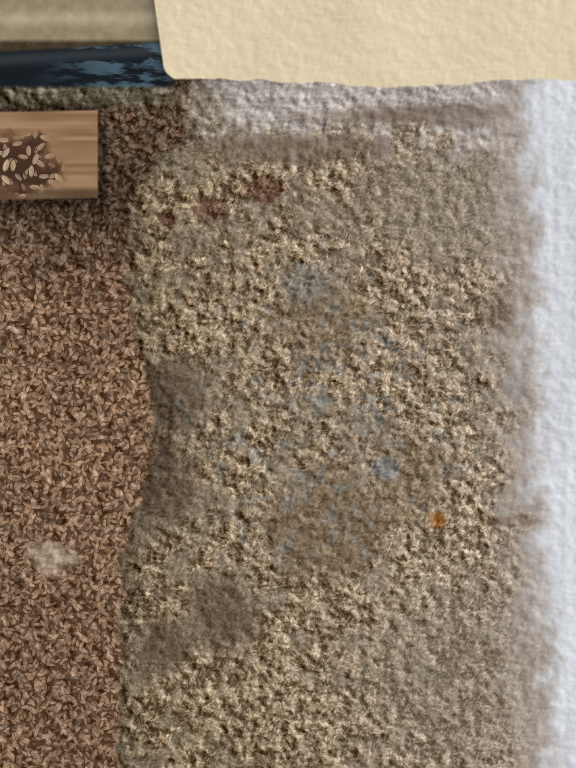
Reproduce this texture procedurally as a WebGL 1 fragment shader.

```glsl
precision highp float;
// Weathered stone floor with wood shavings, a timber offcut, a pipe and a painted panel.
uniform vec2 u_resolution;

vec2 q;       // position, y pointing down
float ragged; // noise that frays outlines

float hash(vec2 p) {
  vec3 v = fract(p.xyx * 0.1031);
  v += dot(v, v.yzx + 33.33);
  return fract((v.x + v.y) * v.z);
}

float noise(vec2 p) {
  vec2 i = floor(p), f = fract(p);
  f = f * f * (3.0 - 2.0 * f);
  return mix(mix(hash(i), hash(i + vec2(1, 0)), f.x),
             mix(hash(i + vec2(0, 1)), hash(i + 1.0), f.x), f.y);
}

float fbm(vec2 p) {
  float sum = 0.0, amp = 0.47;
  for (int i = 0; i < 5; i++) {
    sum += amp * noise(p);
    p = mat2(1.6, 1.2, -1.2, 1.6) * p + 7.3;
    amp *= 0.55;
  }
  return sum;
}

// Brightness and coverage of randomly turned chips, one per cell
vec2 chips(vec2 p) {
  vec2 best = vec2(0);
  float top = 0.0;
  for (int k = 0; k < 9; k++) {
    vec2 id = floor(p) + vec2(mod(float(k), 3.0), floor(float(k) / 3.0)) - 1.0;
    float rnd = hash(id + 4.7), a = 6.283 * hash(id + 19.1);
    vec2 d = p - id - vec2(hash(id), hash(id + 51.3));
    d = mat2(cos(a), sin(a), -sin(a), cos(a)) * d;
    float r = length(d / vec2(0.4 + 0.35 * rnd, 0.2 + 0.15 * rnd));
    float cover = 1.0 - smoothstep(0.7, 1.1, r);
    if (cover > 0.05 && rnd > top) {
      top = rnd;
      best = vec2(0.35 + 0.65 * rnd + d.y * 0.6, cover);
    }
  }
  return best;
}

// Soft ragged ellipse
float blot(float x, float y, float w, float h) {
  return 1.0 - smoothstep(0.55, 1.2, length((q - vec2(x, y)) / vec2(w, h)) + ragged);
}

float bump(float x, float width) { return exp(-x * x / (width * width)); }

float below(float x, float soft) { return 1.0 - smoothstep(-soft, soft, x); }

void main() {
  vec2 uv = gl_FragCoord.xy / u_resolution;
  q = vec2(uv.x, 1.0 - uv.y) * vec2(5.76, 7.68);
  float broad = fbm(q * 1.5), mid = fbm(q * 5.0 + 31.0) - 0.5, fine = fbm(q * 13.0 + 9.0);
  float relief = fine - fbm(q * 13.0 + vec2(9.45, 8.68));
  ragged = mid * 1.2;

  // Tan stone crust broken by smoother grey patches
  vec3 col = mix(vec3(0.46, 0.39, 0.31), vec3(0.64, 0.56, 0.46), smoothstep(0.3, 0.66, fine));
  float bare = smoothstep(0.5, 0.64, mid * 0.6 + 0.3 + broad * 0.4);
  bare = max(bare, max(blot(4.5, 2.0, 1.0, 0.7), 0.7 * blot(4.6, 6.8, 1.0, 1.0)));
  col = mix(col, vec3(0.51, 0.47, 0.41), bare * 0.6);
  float rough = 1.0 - 0.5 * bare;
  vec2 crust = chips(q * 21.0 + mid * 3.0);
  col += (crust.x * crust.y - 0.36) * vec3(0.2, 0.18, 0.16) * rough;
  col += (q.x - 3.1) * vec3(0.018, 0.02, 0.024);

  // Mounds, hollows and stains
  float mound = max(blot(3.3, 5.25, 0.62, 0.6), 0.7 * blot(3.2, 3.2, 0.5, 0.42));
  mound = max(mound, 0.7 * blot(4.1, 4.8, 0.42, 0.5));
  col = mix(col, vec3(0.44, 0.37, 0.29), mound * 0.7);
  float hollow = max(blot(1.7, 3.95, 0.38, 0.42), blot(1.6, 4.85, 0.45, 0.5));
  hollow = max(hollow, max(blot(2.25, 6.15, 0.35, 0.45), blot(1.65, 6.45, 0.35, 0.25)));
  hollow = max(hollow, 0.7 * blot(5.1, 3.15, 0.32, 0.3));
  col = mix(col, vec3(0.37, 0.31, 0.25), hollow * 0.8);
  float slate = max(blot(3.84, 4.7, 0.15, 0.14), 0.6 * blot(3.05, 2.85, 0.3, 0.2));
  slate = max(slate, blot(5.16, 3.85, 0.15, 0.15));
  slate = max(slate, 0.6 * smoothstep(0.56, 0.66, fbm(q * 9.0)) * blot(3.2, 4.1, 1.5, 1.6));
  col = mix(col, vec3(0.47, 0.48, 0.48), slate * 0.75);
  float rust = max(blot(2.65, 1.93, 0.2, 0.16), blot(2.1, 2.12, 0.18, 0.12));
  rust = max(rust, max(blot(1.7, 2.2, 0.1, 0.1), blot(5.08, 5.21, 0.22, 0.07)));
  col = mix(col, vec3(0.31, 0.2, 0.15), rust * 0.65);
  col = mix(col, vec3(0.57, 0.37, 0.19), blot(4.37, 5.2, 0.09, 0.1) * 0.8);
  col += relief * 0.55 * rough * (1.0 - 0.4 * max(hollow, mound)) + noise(q * 48.0) * 0.12 - 0.06;

  // Pale plaster along the top and right
  float dust = below(q.y - 1.35 + mid * 1.1, 0.3) * smoothstep(1.7, 2.3, q.x);
  col = mix(col, vec3(0.61, 0.58, 0.56) + noise(q * vec2(3, 18)) * 0.15 + relief * 0.6, dust * 0.9);
  float crack = max(blot(4.3, 1.15, 1.2, 0.11), blot(2.9, 1.48, 1.1, 0.15));
  col = mix(col, vec3(0.4, 0.33, 0.28), crack * 0.55);
  float side = q.x - 0.035 * q.y + mid * 0.45;
  vec3 white = mix(vec3(0.62, 0.58, 0.55), vec3(0.78, 0.79, 0.81), smoothstep(5.05, 5.4, side));
  white += noise(q * vec2(16, 1.2)) * 0.07 + relief * 0.2;
  col = mix(col, white, smoothstep(4.6, 5.25, side));

  // Heap of shavings with a ragged rim and its shadow
  float rim = q.x - 1.36 - 0.25 * bump(q.y - 4.3, 0.75) + mid * 0.25 + fine * 0.12;
  rim += 0.12 * smoothstep(4.8, 6.5, q.y);
  rim = mix(q.x - 1.75 + ragged * 0.5, rim, smoothstep(1.3, 2.1, q.y));
  col *= 1.0 - 0.3 * exp(-max(rim, 0.0) * 6.0);
  vec2 large = chips(q * 10.5), small = chips(q * 19.0 + 40.0);
  vec3 heap = mix(vec3(0.31, 0.23, 0.17), vec3(0.59, 0.47, 0.37), small.x * small.y);
  heap = mix(heap, vec3(0.7, 0.58, 0.48) * (0.45 + 0.6 * large.x), large.y * 0.5);
  heap *= 0.6 + 0.32 * smoothstep(2.1, 3.0, q.y + mid) + broad * 0.3;
  heap = mix(heap, vec3(0.68, 0.62, 0.54), blot(0.5, 5.55, 0.24, 0.2) * 0.8);
  col = mix(col, heap + relief * 0.4, below(rim, 0.04));

  // Grimy gap, pipe and ledge in the upper left
  float corner = below(q.x - 1.72, 0.08), slope = q.y + 0.06 * q.x;
  col = mix(col, vec3(0.38, 0.35, 0.28) + relief * 0.8, corner * below(q.y - 1.07 + mid * 0.2, 0.05));
  float smear = smoothstep(0.48, 0.65, fbm(q * vec2(3, 9))) * smoothstep(0.2, 1.2, q.x);
  vec3 pipe = mix(vec3(0.1, 0.12, 0.14), vec3(0.36, 0.47, 0.53), smear * 0.7);
  col = mix(col, pipe + 0.1 * bump(slope - 0.6, 0.06), corner * below(q.y - 0.87, 0.03));
  vec3 ledge = mix(vec3(0.51, 0.46, 0.36), vec3(0.2, 0.16, 0.1), smoothstep(0.38, 0.44, q.y));
  ledge += 0.1 * bump(q.y - 0.18, 0.07) + fine * 0.12;
  col = mix(col, ledge, corner * below(slope - 0.52, 0.02));

  // Timber offcut
  vec2 b = abs(q - vec2(0.4, 1.56 - 0.02 * q.x)) - vec2(0.58, 0.44);
  float block = max(b.x, b.y);
  col *= 1.0 - 0.45 * exp(-max(block, 0.0) * 9.0);
  vec3 wood = vec3(0.51, 0.38, 0.27) + noise(q * vec2(2.5, 26)) * 0.14;
  wood *= 1.0 - 0.3 * smoothstep(1.86, 1.92, q.y);
  vec3 litter = mix(vec3(0.22, 0.15, 0.11), vec3(0.76, 0.66, 0.55), large.x * large.y);
  wood = mix(wood, litter, blot(0.2, 1.62, 0.4, 0.3) * 0.85);
  col = mix(col, wood, below(block, 0.015));

  // Painted panel with a rounded corner
  float lower = 0.8 + 0.07 * bump(q.x - 3.9, 0.9) + mid * 0.06;
  vec2 c = vec2(1.68 + 0.14 * q.y - q.x, q.y - lower + 0.14);
  float panel = length(max(c, 0.0)) + min(max(c.x, c.y), 0.0) - 0.14;
  col *= 1.0 - 0.4 * exp(-max(panel, 0.0) * 14.0) * below(q.x - 2.5, 0.7);
  vec3 paint = vec3(0.82, 0.755, 0.63) + broad * 0.08 + relief * 0.12;
  col = mix(col, paint, below(panel, 0.015));

  gl_FragColor = vec4(col, 1);
}
```
